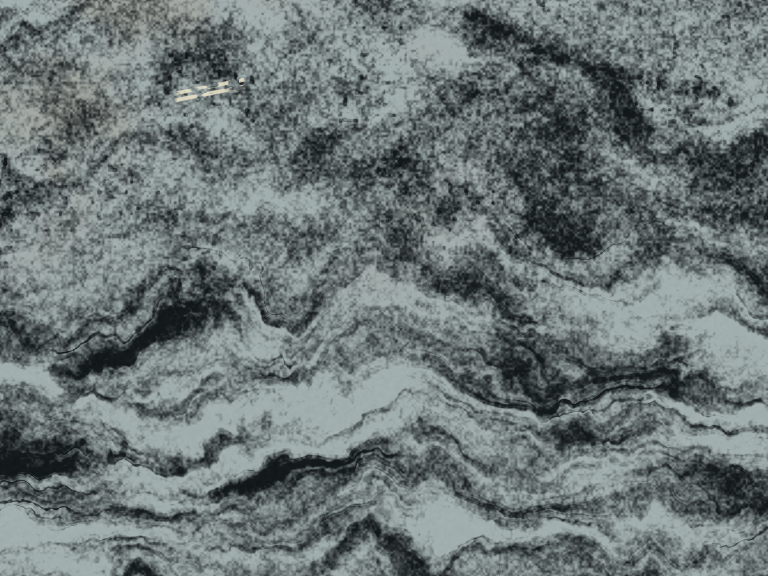
A Shadertoy shader for this texture:

```glsl
float hash(vec2 cell) {
    vec3 h = fract(vec3(cell.xyx) * 0.1031);
    h += dot(h, h.yzx + 33.33);
    return fract((h.x + h.y) * h.z);
}

float noise(vec2 p) {
    vec2 cell = floor(p), f = fract(p);
    f = f * f * (3.0 - 2.0 * f);
    return mix(mix(hash(cell), hash(cell + vec2(1, 0)), f.x),
               mix(hash(cell + vec2(0, 1)), hash(cell + vec2(1, 1)), f.x), f.y);
}

// Layered noise, scaled to zero mean and roughly unit deviation
float fbm(vec2 p) {
    float sum = 0.0, weight = 0.5;
    for (int i = 0; i < 5; i++) {
        sum += weight * (noise(p) - 0.5);
        p = p * 2.03 + vec2(17.3, 9.1);
        weight *= 0.5;
    }
    return sum / 0.124;
}

// Bends flat layers into a broad arch with tighter crumples
vec2 foldLayers(vec2 p) {
    float x = p.x - 0.58;
    float arch = 0.1 * exp(-x * x / 0.07) * smoothstep(0.0, 0.35, p.y);
    float slope = 0.2 * sqrt(x * x + 0.02) * smoothstep(0.0, 0.5, p.y);
    vec2 q = p + vec2(0.0, slope - arch);
    q += 0.042 * vec2(fbm(p * vec2(3.0, 4.0) + 31.0), fbm(p * vec2(4.0, 3.5) + 57.0));
    q += 0.016 * vec2(fbm(q * 9.0 + 5.0), fbm(q * vec2(9.0, 7.0) + 83.0));
    return q;
}

// Thin dark line where the noise crosses its middle value
float vein(vec2 p, float width) {
    return smoothstep(width, 0.2 * width, abs(noise(p) - 0.5));
}

void mainImage(out vec4 fragColor, in vec2 fragCoord) {
    vec2 p = fragCoord / iResolution.y;
    vec2 q = foldLayers(p);
    float lower = 1.0 - smoothstep(0.35, 0.75, p.y);

    // Broad bands, fine strata and cloudy patches
    float tone = mix(0.42, 0.28, lower);
    tone += 0.52 * fbm(q * vec2(2.8, 9.0) + 12.0);
    tone += mix(0.38, 0.68, lower) * fbm(q * vec2(4.0, 23.0) + 41.0);
    tone += 0.34 * lower * fbm(q * vec2(7.0, 55.0) + 140.0);
    tone += mix(0.38, 0.15, lower) * fbm(p * 13.0 + 110.0);

    // Dark veins along the layers
    float gate = smoothstep(-0.5, 0.7, fbm(q * vec2(3.0, 6.0) + 90.0));
    float veins = max(vein(q * vec2(2.6, 14.0) + 70.0, 0.085),
                      0.8 * vein(q * vec2(4.0, 27.0) + 130.0, 0.1));
    tone -= 1.4 * veins * gate * mix(0.2, 1.0, lower);

    // Even grey corner bounded by a dark curved seam
    float reach = max(1.28 - p.x, 0.0);
    float seam = p.y - 0.845 - 0.6 * reach * reach + 0.008 * fbm(p * 8.0);
    float seamSpan = smoothstep(0.7, 0.85, p.x) * smoothstep(1.32, 1.15, p.x);
    tone = mix(tone, 0.25 + 0.3 * fbm(p * vec2(9.0, 14.0)),
               0.85 * smoothstep(0.0, 0.03, seam) * smoothstep(0.75, 0.85, p.x));
    tone -= seamSpan * (1.3 * exp(-pow(seam / 0.013, 2.0))
                      + 0.9 * exp(-pow((seam + 0.05) / 0.045, 2.0)));

    // Mineral grain and scattered dark specks
    float grain = (noise(p * 125.0) + noise(p * 250.0 + 20.0) - 1.0) / 0.3;
    tone += mix(0.48, 0.36, lower) * grain;
    float specks = smoothstep(0.72, 0.9, noise(p * 105.0 + 60.0));
    tone -= specks * mix(1.2, 0.4, lower) * smoothstep(-1.0, 0.8, fbm(p * 6.0 + 44.0));

    // Cool greys, with beige feldspar patches toward the upper left
    float light = smoothstep(-2.45, 1.6, tone);
    vec3 color = mix(vec3(0.075, 0.095, 0.105), vec3(0.635, 0.685, 0.685), light);
    float beige = smoothstep(0.0, 1.6, fbm(p * vec2(4.0, 5.0) + 25.0) + 0.4)
                * smoothstep(0.4, 0.7, p.y) * smoothstep(1.0, 0.5, p.x);
    color += beige * light * vec3(0.005, -0.025, -0.05);
    color += 0.02 * (noise(p * 190.0 + 33.0) - 0.5);

    // Broken lamp glint on the polished face
    vec2 g = p - vec2(0.365, 0.844);
    g.y -= 0.2 * g.x;
    float rows = smoothstep(0.005, 0.002, abs(abs(g.y) - 0.006));
    float dashes = smoothstep(0.35, 0.6, noise(g * vec2(110.0, 160.0) + 8.0));
    float glint = rows * dashes * smoothstep(0.064, 0.056, abs(g.x));
    color = mix(color, vec3(0.93, 0.9, 0.8), 0.85 * glint);

    fragColor = vec4(color, 1.0);
}
```
